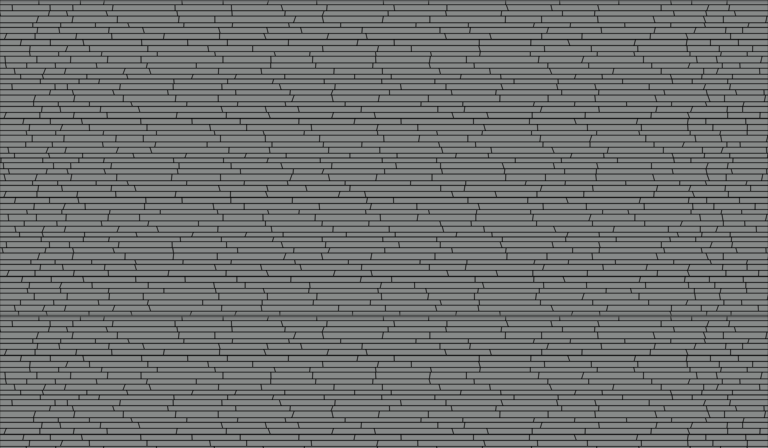
Write a Shadertoy shader that draws this pattern.

```glsl
// Thin grey slate courses with dark bed lines and slanted, irregular butt joints.

const float PERIOD = 0.1763;  // height of one group of 14 courses
const float COURSES[14] = float[14](7., 9., 8., 10., 7., 9., 9., 9., 9., 7., 10., 8., 9., 7.);

float hash(vec2 p) {
    vec3 q = fract(p.xyx * vec3(0.1031, 0.1030, 0.0973));
    q += dot(q, q.yzx + 33.33);
    return fract((q.x + q.y) * q.z);
}

// Smoothly filtered coverage of a line at signed distance d
float ink(float d, float width, float blur) {
    return smoothstep(-0.5, 0.5, (d + 0.5 * width) / blur)
         - smoothstep(-0.5, 0.5, (d - 0.5 * width) / blur);
}

// Every 14th bed line is heavier; the rest vary a little
float bedWidth(float index) {
    float k = mod(index, 14.0);
    return k == 7.0 ? 0.0025 : mix(0.0016, 0.002, hash(vec2(k, 71.0)));
}

// Joint count from the left edge: stones are shorter near both sides
float jointCount(float x) {
    return 14.0 * x + 1.1 * (smoothstep(0.0, 0.14, x) + smoothstep(0.86, 1.0, x));
}

// Slanted joints of one course; rise is the height above its middle
float joints(float x, float rise, float course, float aspect, float blur) {
    float group = mod(course, 14.0);
    float density = (jointCount(x + 0.001) - jointCount(x - 0.001)) / 0.002;
    float g = jointCount(x) + hash(vec2(group, 19.0));
    float cover = 0.0;
    for (int i = -1; i <= 1; i++) {
        float cell = floor(g) + float(i);
        float place = cell + 0.5 + 0.5 * (hash(vec2(cell, group + 5.0)) - 0.5)
                    + 0.25 * (hash(vec2(cell + 40.0, course)) - 0.5);
        float lean = 2.0 * hash(vec2(cell + 90.0, group)) - 1.0;
        float d = (g - place) / density * aspect + 0.4 * lean * abs(lean) * rise;
        cover = max(cover, ink(d, 0.0018, blur));
    }
    return cover;
}

void mainImage(out vec4 fragColor, in vec2 fragCoord) {
    vec2 uv = fragCoord / iResolution.xy;
    float aspect = iResolution.x / iResolution.y;
    float blur = 1.75 / iResolution.y;

    // Find the course, counting down from the top
    float t = (1.0 - uv.y) / PERIOD;
    float depth = fract(t) * 118.0;
    int row = 0;
    while (row < 13 && depth > COURSES[row]) {
        depth -= COURSES[row];
        row++;
    }
    float course = mod(floor(t), 4.0) * 14.0 + float(row);
    float unit = PERIOD / 118.0;
    float above = depth * unit;
    float below = (COURSES[row] - depth) * unit;

    // Bed lines and joints
    float beds = ink(above, bedWidth(course), blur) + ink(below, bedWidth(course + 1.0), blur);
    float butts = joints(uv.x, 0.5 * (below - above), course, aspect, blur);
    float cover = 1.0 - (1.0 - min(beds, 1.0)) * (1.0 - butts);

    // Soft seam every four groups, and a faint one at the sides
    float seam = abs(fract(t * 0.25 + 0.5) - 0.5) * 4.0 * PERIOD;
    float side = min(uv.x, 1.0 - uv.x) * aspect;
    float band = exp(-pow(seam / 0.005, 2.0));
    float shade = 0.22 * band + 0.2 * ink(side, 0.003, blur);
    cover *= 1.0 - 0.5 * band;

    vec3 stone = vec3(0.53, 0.54, 0.538);
    fragColor = vec4(mix(stone * (1.0 - shade), vec3(0.03), cover), 1.0);
}
```
